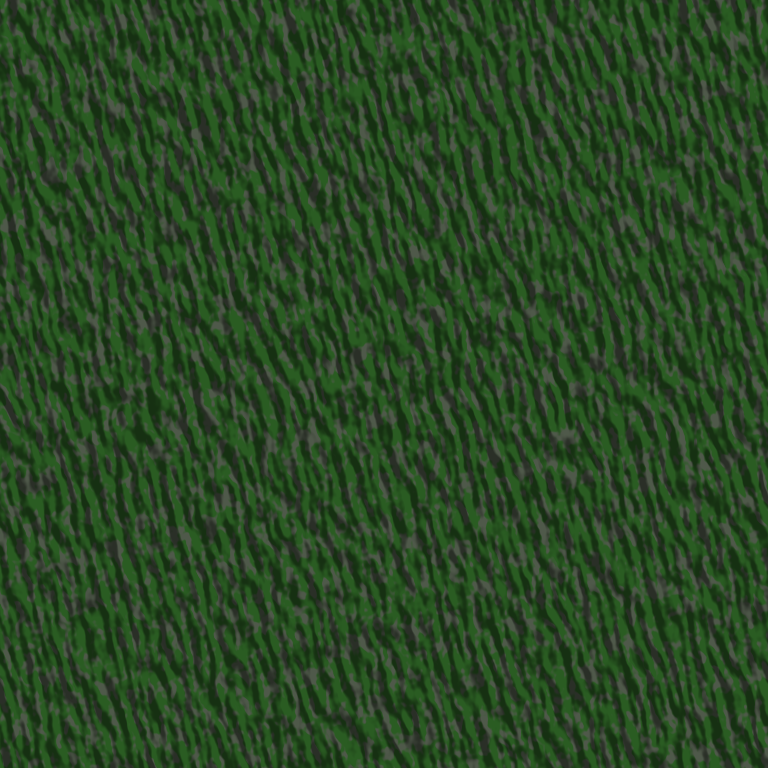
Give the GLSL for this texture, as a Shadertoy shader.

```glsl
#define TILT 0.25
#define BLADE_FREQ vec2(84.0, 23.0)
#define PATCH_FREQ vec2(98.0, 36.0)
#define FLECK_FREQ vec2(165.0, 120.0)
#define WARP 0.0045
#define LIGHT_STEP vec2(0.30, 0.10)
#define SHADOW 0.54
#define HIGHLIGHT 1.03
#define GREEN vec3(0.160, 0.352, 0.130)
#define GREY vec3(0.302, 0.340, 0.282)

// Random unit vector for a lattice cell
vec2 cellGradient(vec2 cell) {
    uvec2 q = uvec2(ivec2(cell) + 4096);
    uint h = q.x * 1597334677u ^ q.y * 3812015801u;
    h = (h ^ (h >> 15)) * 2246822519u;
    h ^= h >> 13;
    float angle = float(h & 65535u) * 6.28319 / 65536.0;
    return vec2(cos(angle), sin(angle));
}

// Gradient noise, roughly -0.7 to 0.7
float noise(vec2 p) {
    vec2 i = floor(p);
    vec2 f = p - i;
    vec2 u = f * f * f * (f * (f * 6.0 - 15.0) + 10.0);
    vec2 e = vec2(1.0, 0.0);
    float a = dot(cellGradient(i), f);
    float b = dot(cellGradient(i + e.xy), f - e.xy);
    float c = dot(cellGradient(i + e.yx), f - e.yx);
    float d = dot(cellGradient(i + e.xx), f - e.xx);
    return mix(mix(a, b, u.x), mix(c, d, u.x), u.y);
}

// Height of the combed blades
float bladeHeight(vec2 p) {
    return noise(p) + 0.30 * noise(p * vec2(1.7, 2.3) + 31.7);
}

void mainImage(out vec4 fragColor, in vec2 fragCoord) {
    vec2 uv = fragCoord / iResolution.y;

    // Lean the blades, then bend them gently
    float c = cos(TILT), s = sin(TILT);
    vec2 p = vec2(c * uv.x + s * uv.y, c * uv.y - s * uv.x);
    p.x += WARP * (noise(uv * 15.0) + 0.5 * noise(uv * 48.0 + 9.0));

    // Side light on the relief, with a ragged edge
    float fleck = noise(p * FLECK_FREQ + 57.0);
    vec2 blade = p * BLADE_FREQ;
    float relief = bladeHeight(blade + LIGHT_STEP) - bladeHeight(blade - LIGHT_STEP);
    float light = smoothstep(-0.36, 0.34, relief + 0.24 * fleck + 0.03);

    // Bare grey blending in between ragged green patches
    float cover = noise(p * PATCH_FREQ + 83.0) + 0.50 * fleck
                + 0.15 * noise(uv * 19.0 + 5.0);
    float bare = smoothstep(-0.04, 0.30, cover - 0.12 * relief);

    vec3 color = mix(GREEN, GREY, bare) * mix(SHADOW, HIGHLIGHT, light);
    fragColor = vec4(color, 1.0);
}
```
